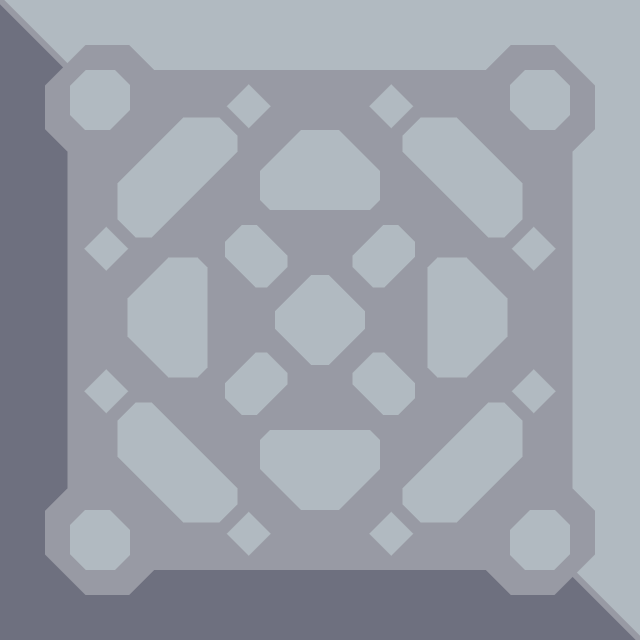
Reproduce this pattern procedurally as a WebGL 2 fragment shader.

```glsl
#version 300 es
precision highp float;
// Pierced square plate with knobbed corners over a diagonally split two-tone ground.

uniform vec2 u_resolution;
out vec4 fragColor;

const vec3 LIGHT = vec3(0.694, 0.729, 0.755);
const vec3 MID   = vec3(0.597, 0.604, 0.643);
const vec3 DARK  = vec3(0.431, 0.439, 0.498);

// All lengths are in grid steps; the canvas spans GRID steps.
const float GRID = 256.0;
const vec2  PLATE_HALF = vec2(101.0, 100.0);
const float SEAM_HALF = 1.75;          // measured along an axis
const float KNOB_EDGE = 110.0;
const float KNOB_SUM = 203.8;
const float KNOB_DIFF = 33.7;
const float DIAMOND_RADIUS = 8.8;
const vec2  DIAMOND_CENTER = vec2(85.5, 28.5);
const vec2  SIDE_SHIFT = vec2(-1.0, 1.0);
const float INV_SQRT2 = 0.70711;

float box(vec2 p, vec2 halfSize) {
    vec2 d = abs(p) - halfSize;
    return max(d.x, d.y);
}

// Square centred on the diagonal, clipped by limits on x + y and |x - y|.
float chamfered(vec2 p, float center, float halfSize, vec2 sumRange, float diffMax) {
    float sum = p.x + p.y;
    float clip = max(max(sumRange.x - sum, sum - sumRange.y), abs(p.x - p.y) - diffMax);
    return max(box(p - center, vec2(halfSize)), clip * INV_SQRT2);
}

// Window pointing outwards along +x, with deep outer and small inner chamfers.
float trapezoid(vec2 p) {
    p.y = abs(p.y);
    float clip = max(p.x + p.y - 83.6, 24.0 + p.y - p.x);
    return max(box(p - vec2(60.0, 0.0), vec2(16.0, 24.0)), clip * INV_SQRT2);
}

float plate(vec2 q) {
    float clip = max(q.x + q.y - KNOB_SUM, abs(q.x - q.y) - KNOB_DIFF);
    float knob = max(max(q.x, q.y) - KNOB_EDGE, clip * INV_SQRT2);
    return min(box(q, PLATE_HALF), knob);
}

float openings(vec2 p) {
    vec2 q = abs(p);
    vec2 sorted = vec2(max(q.x, q.y), min(q.x, q.y));

    // Centre, inner ring, long diagonals and corner holes
    float d = chamfered(q, 0.0, 18.0, vec2(-1.0, 21.5), 21.5);
    d = min(d, chamfered(q, 25.5, 12.5, vec2(34.2, 69.3), 12.7));
    d = min(d, chamfered(q, 57.0, 24.0, vec2(100.3, 135.7), 40.7));
    d = min(d, chamfered(q, 88.0, 12.0, vec2(160.0, 193.7), 18.0));

    // Four side windows
    vec2 side = p - SIDE_SHIFT;
    d = min(d, trapezoid(vec2(q.y, q.x)));
    d = min(d, trapezoid(vec2(abs(side.x), side.y)));

    // Eight small diamonds
    vec2 k = abs(sorted - DIAMOND_CENTER);
    return min(d, (k.x + k.y - DIAMOND_RADIUS) * INV_SQRT2);
}

void main() {
    float pixel = GRID / min(u_resolution.x, u_resolution.y);
    vec2 p = (gl_FragCoord.xy - 0.5 * u_resolution) * pixel;

    // Ground split along the falling diagonal by a thin seam
    float across = (p.x + p.y) * INV_SQRT2;
    float seam = SEAM_HALF * INV_SQRT2;
    vec3 color = mix(DARK, MID, clamp(0.5 + (across + seam) / pixel, 0.0, 1.0));
    color = mix(color, LIGHT, clamp(0.5 + (across - seam) / pixel, 0.0, 1.0));

    // Plate and its openings
    color = mix(color, MID, clamp(0.5 - plate(abs(p)) / pixel, 0.0, 1.0));
    color = mix(color, LIGHT, clamp(0.5 - openings(p) / pixel, 0.0, 1.0));

    fragColor = vec4(color, 1.0);
}
```
